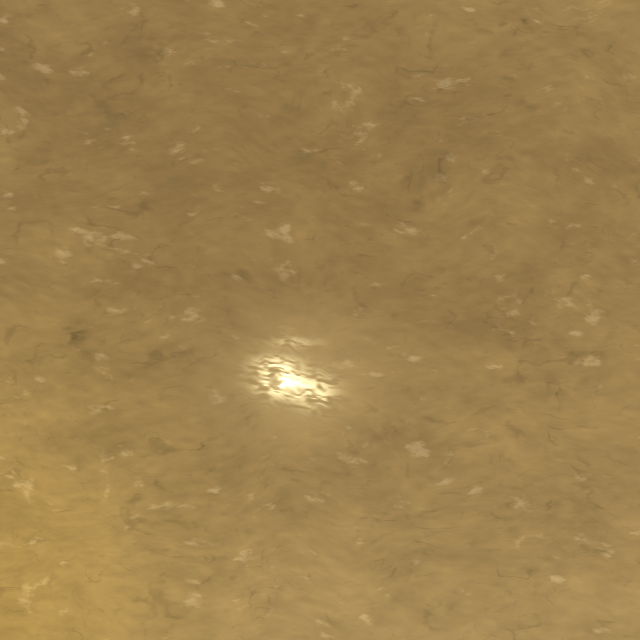
This texture is drawn by a three.js fragment shader. Its source:

```glsl
// A polished tan stone surface lit from below, with a small glossy highlight.
// Soft gradients set the light, stretched fractal noise gives the mottling,
// warped ridges draw the broken veins, and fine streaks split the highlight.

#define MOTTLE 0.19
#define GRAIN 0.07
#define VEIN_DEPTH 0.13
#define SMUDGE_DEPTH 0.10
#define GLOSS_CENTRE vec2(0.449, 0.401)
#define GLOSS_POWER 1.15
#define HALO_POWER 0.10
#define STONE_DARK vec3(0.560, 0.452, 0.276)
#define STONE_LIGHT vec3(0.700, 0.580, 0.365)
#define STONE_GOLD vec3(0.735, 0.595, 0.305)

varying vec2 vUv;

float hash(vec2 p) {
  return fract(sin(dot(p, vec2(127.1, 311.7))) * 43758.545);
}

float noise(vec2 p) {
  vec2 cell = floor(p);
  vec2 f = fract(p);
  f = f * f * (3.0 - 2.0 * f);
  float low = mix(hash(cell), hash(cell + vec2(1.0, 0.0)), f.x);
  float high = mix(hash(cell + vec2(0.0, 1.0)), hash(cell + vec2(1.0, 1.0)), f.x);
  return mix(low, high, f.y);
}

float fbm(vec2 p) {
  float sum = 0.0;
  float weight = 0.5;
  for (int i = 0; i < 5; i++) {
    sum += weight * noise(p);
    p = mat2(1.76, 0.5, -0.6, 2.0) * p + 17.3;
    weight *= 0.55;
  }
  return sum / 1.055;
}

// Soft elliptical spot, 1 at its centre
float spot(vec2 p, vec2 centre, vec2 radius) {
  vec2 d = (p - centre) / radius;
  return exp(-dot(d, d));
}

// Thin dark lines where warped noise crosses its middle value
float veins(vec2 p, float scale) {
  vec2 q = p * vec2(0.75, 1.3) * scale;
  q += 1.6 * vec2(fbm(q * 0.7 + 3.1), fbm(q * 0.7 + 41.7));
  float ridge = 1.0 - abs(2.0 * noise(q) - 1.0);
  float broken = smoothstep(0.50, 0.72, fbm(p * scale * 0.9 + 8.4));
  return smoothstep(0.78, 1.0, ridge) * broken;
}

// Stained patches that gather the veins
float smudges(vec2 p) {
  float s = spot(p, vec2(0.245, 0.915), vec2(0.035, 0.022));
  s += spot(p, vec2(0.80, 0.96), vec2(0.030, 0.030));
  s += spot(p, vec2(0.68, 0.72), vec2(0.040, 0.028));
  s += spot(p, vec2(0.12, 0.49), vec2(0.018, 0.028));
  s += spot(p, vec2(0.83, 0.47), vec2(0.045, 0.030));
  s += spot(p, vec2(0.87, 0.40), vec2(0.045, 0.025));
  s += 0.6 * spot(p, vec2(0.04, 0.76), vec2(0.035, 0.025));
  s += 0.6 * spot(p, vec2(0.59, 0.31), vec2(0.040, 0.040));
  s += 0.6 * spot(p, vec2(0.32, 0.12), vec2(0.080, 0.030));
  return s;
}

// Broad lighting: dim above, bright below, golden at the lower left
vec3 stoneLight(vec2 p) {
  float lift = 0.85 * pow(1.0 - p.y, 2.2) + 0.26 * smoothstep(0.45, 1.0, p.x) * p.y;
  lift += 0.12 * (1.0 - smoothstep(0.0, 0.25, p.x));
  lift += 0.12 * smoothstep(0.72, 1.0, p.y);
  vec3 color = mix(STONE_DARK, STONE_LIGHT, lift);
  return mix(color, STONE_GOLD, 0.75 * spot(p, vec2(-0.04, 0.0), vec2(0.30, 0.38)));
}

// Bright core with side glints, cut into slanted streaks
float gloss(vec2 p) {
  vec2 q = p - GLOSS_CENTRE;
  float body = spot(q, vec2(-0.010, 0.002), vec2(0.036, 0.022));
  body += 0.62 * spot(q, vec2(0.045, -0.015), vec2(0.030, 0.025));
  body += 0.48 * spot(q, vec2(-0.020, 0.030), vec2(0.035, 0.014));
  body += 0.30 * spot(q, vec2(0.010, 0.064), vec2(0.035, 0.009));
  q.y += 0.16 * q.x + 0.010 * noise(q * 60.0);
  float streak = noise(q * vec2(55.0, 190.0) + 5.0);
  streak = 0.6 * streak + 0.4 * noise(q * vec2(120.0, 330.0) + 29.0);
  float core = spot(q, vec2(0.0), vec2(0.026, 0.013));
  return body * smoothstep(0.24, 0.76, streak + 0.16 * core) + 0.30 * core;
}

void main() {
  vec2 p = vUv;
  vec2 drift = vec2(noise(p * 9.0), noise(p * 9.0 + 31.0)) - 0.5;
  vec2 q = p + 0.035 * drift;
  float halo = spot(p, GLOSS_CENTRE + vec2(0.01, 0.01), vec2(0.12, 0.10));
  float calm = 1.0 - 0.65 * halo;

  // Cloudy mottling and fine fibrous grain
  float cloud = fbm(q * vec2(11.0, 16.0)) - 0.5;
  float grain = fbm(q * vec2(48.0, 95.0) + 13.0) - 0.5;
  float shade = 1.0 + calm * (MOTTLE * cloud + 2.0 * GRAIN * grain);

  // Veins and stains
  float stain = smudges(q);
  float lines = veins(q, 34.0) + 0.6 * veins(q + 5.0, 58.0);
  shade -= calm * VEIN_DEPTH * lines * (0.65 + 0.7 * stain);
  shade -= SMUDGE_DEPTH * stain * smoothstep(0.3, 0.65, fbm(q * 38.0 + 71.0));

  // Pale flecks
  float fleck = smoothstep(0.66, 0.85, fbm(q * vec2(30.0, 46.0) + 90.0));
  vec3 color = stoneLight(p) * shade + 0.10 * fleck * calm;

  // Reflected light: soft halo, then warm-edged glints
  color += HALO_POWER * halo * vec3(1.0, 0.95, 0.78);
  color += GLOSS_POWER * gloss(p) * vec3(0.62, 0.66, 0.58);
  gl_FragColor = vec4(clamp(color, 0.0, 1.0), 1.0);
}
```
